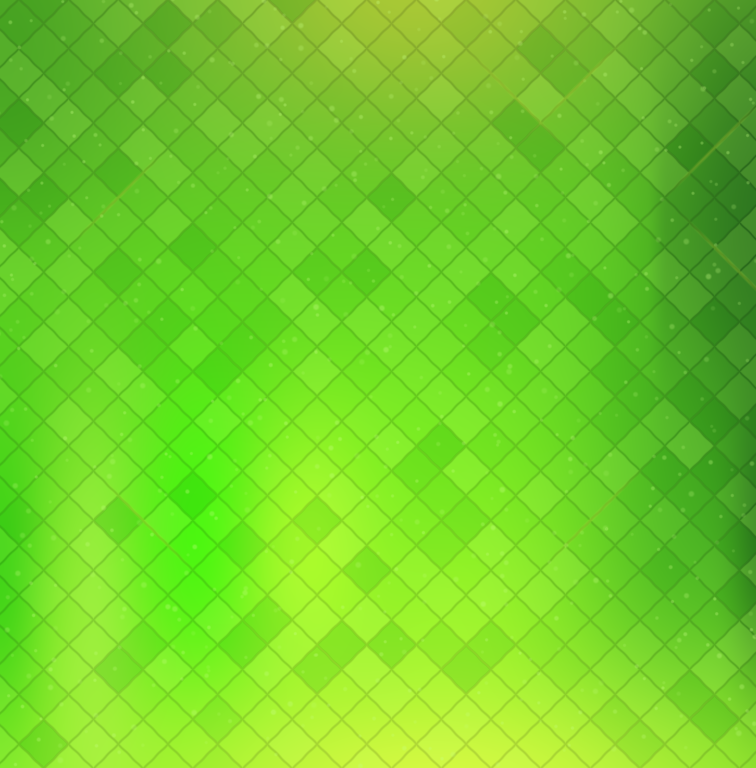
A WebGL 1 fragment shader for this background:

```glsl
precision highp float;
// Green diamond lattice over soft blended glows, with pale specks and golden streaks.
uniform vec2 u_resolution;

// Lengths are fractions of the canvas height
const float DIAMOND = 0.0647;
const vec2 LATTICE_ORIGIN = vec2(0.4775, 0.4193);
const float LINE_WIDTH = 0.0022;
const float LINE_STRENGTH = 0.13;
const float LINE_WOBBLE = 0.007;
const float TILE_LIGHTEN = 0.15;
const float TILE_DARKEN = 0.65;
const float SPECK_CELL = 0.047;
const float SPECK_STRENGTH = 0.34;
const float STREAK_HALF_LENGTH = 2.2;
const float STREAK_STRENGTH = 0.30;

const vec3 TOP_GREEN = vec3(0.41, 0.72, 0.18);
const vec3 MID_GREEN = vec3(0.38, 0.83, 0.13);
const vec3 LOW_LIME = vec3(0.53, 0.93, 0.15);
const vec3 FOREST = vec3(0.15, 0.42, 0.12);
const vec3 LEAF = vec3(0.28, 0.71, 0.14);
const vec3 NEON = vec3(0.26, 0.97, 0.05);
const vec3 LIME = vec3(0.68, 0.99, 0.17);
const vec3 PALE_LIME = vec3(0.62, 0.93, 0.24);
const vec3 OLIVE_GOLD = vec3(0.68, 0.79, 0.21);
const vec3 LEMON = vec3(0.86, 0.98, 0.27);
const vec3 TILE_LIGHT = vec3(0.78, 1.0, 0.42);
const vec3 TILE_SHADE = vec3(0.74, 0.90, 0.72);
const vec3 SPECK = vec3(0.78, 1.0, 0.52);
const vec3 STREAK = vec3(0.78, 0.90, 0.22);

float hash(vec2 p) {
  vec3 q = fract(p.xyx * vec3(0.1031, 0.1030, 0.0973));
  q += dot(q, q.yzx + 33.33);
  return fract((q.x + q.y) * q.z);
}

// Integer values of each component are the lattice lines
vec2 toLattice(vec2 p) {
  p -= LATTICE_ORIGIN;
  return vec2(p.x + p.y, p.x - p.y) / DIAMOND;
}

// Blends in an elliptical soft glow
vec3 glow(vec3 base, vec2 uv, vec2 center, vec2 radius, vec3 tint, float strength) {
  vec2 d = (uv - center) / radius;
  return mix(base, tint, strength * exp(-dot(d, d)));
}

vec3 backdrop(vec2 uv) {
  vec3 c = mix(LOW_LIME, MID_GREEN, smoothstep(0.05, 0.60, uv.y));
  c = mix(c, TOP_GREEN, smoothstep(0.60, 1.0, uv.y));
  c = glow(c, uv, vec2(0.00, 0.93), vec2(0.18, 0.24), LEAF * 0.88, 0.75);
  c = glow(c, uv, vec2(0.55, 1.03), vec2(0.25, 0.18), OLIVE_GOLD, 0.95);
  c = glow(c, uv, vec2(0.92, 0.33), vec2(0.19, 0.30), LEAF, 0.85);
  c = glow(c, uv, vec2(1.03, 0.72), vec2(0.15, 0.34), FOREST, 0.88);
  c = glow(c, uv, vec2(1.01, 0.32), vec2(0.04, 0.22), FOREST, 0.75);
  c = glow(c, uv, vec2(0.60, 0.22), vec2(0.16, 0.20), LIME, 0.60);
  c = glow(c, uv, vec2(0.50, 0.42), vec2(0.24, 0.18), vec3(0.47, 0.95, 0.12), 0.65);
  c = glow(c, uv, vec2(0.00, 0.26), vec2(0.06, 0.24), vec3(0.22, 0.82, 0.08), 0.90);
  c = glow(c, uv, vec2(0.13, 0.16), vec2(0.06, 0.28), PALE_LIME, 0.85);
  c = glow(c, uv, vec2(0.27, 0.31), vec2(0.09, 0.21), NEON, 0.95);
  c = glow(c, uv, vec2(0.41, 0.28), vec2(0.09, 0.17), LIME, 0.92);
  c = glow(c, uv, vec2(0.58, -0.04), vec2(0.38, 0.15), LEMON, 0.95);
  // Vertical shade fold on the right
  float fold = smoothstep(0.855, 0.885, uv.x) * exp(-pow((uv.y - 0.69) / 0.17, 2.0));
  return mix(c, FOREST, 0.28 * fold);
}

// Glint on the lattice line nearest to center; rising runs up to the right
float streak(vec2 g, vec2 center, bool rising, float px) {
  vec2 c = toLattice(center);
  vec2 d = rising ? vec2(g.x - c.x, g.y - floor(c.y + 0.5))
                  : vec2(g.y - c.y, g.x - floor(c.x + 0.5));
  float across = abs(d.y) * DIAMOND * 0.7071;
  float core = 1.0 - smoothstep(0.0, 0.0024 + px, across);
  return core * (1.0 - smoothstep(0.4, STREAK_HALF_LENGTH, abs(d.x)));
}

float specks(vec2 p, float px) {
  float sum = 0.0;
  for (int i = 0; i < 3; i++) {
    float layer = float(i);
    vec2 s = p / SPECK_CELL + layer * vec2(17.37, 9.61);
    vec2 id = floor(s) + layer * 61.0;
    vec2 spot = 0.12 + 0.76 * vec2(hash(id + 3.7), hash(id + 51.3));
    float size = mix(0.0018, 0.0042, pow(hash(id + 23.1), 2.0));
    float d = length(fract(s) - spot) * SPECK_CELL;
    float lit = step(0.5, hash(id + 89.9)) * mix(0.35, 1.0, hash(id + 7.9));
    sum += lit * (1.0 - smoothstep(size * 0.4, size + px, d));
  }
  return min(sum, 1.0);
}

void main() {
  vec2 p = gl_FragCoord.xy / u_resolution.y;
  vec2 uv = gl_FragCoord.xy / u_resolution;
  float px = 1.0 / u_resolution.y;
  vec3 color = backdrop(uv);

  // Tiles, each lightened or darkened at random, with softened borders
  vec2 g = toLattice(p);
  vec2 wavy = g + LINE_WOBBLE * sin(g.yx * 12.5664);
  vec2 toLine = (0.5 - abs(fract(wavy) - 0.5)) * DIAMOND * 0.7071;
  float inside = smoothstep(0.0, 1.5 * px, min(toLine.x, toLine.y));
  float tone = hash(floor(wavy) + 140.0);
  color = mix(color, TILE_LIGHT, inside * TILE_LIGHTEN * smoothstep(0.45, 1.0, tone));
  float shade = inside * TILE_DARKEN * (1.0 - smoothstep(0.0, 0.3, tone));
  color *= mix(vec3(1.0), TILE_SHADE, shade);

  // Lattice lines with a feathered profile
  vec2 line = 1.0 - smoothstep(vec2(0.0), vec2(LINE_WIDTH + 0.5 * px), toLine);
  color *= 1.0 - LINE_STRENGTH * max(line.x, line.y);

  // Golden streaks
  float shine = streak(g, vec2(0.156, 0.742), true, px) + streak(g, vec2(0.664, 0.872), false, px)
    + streak(g, vec2(0.755, 0.883), true, px) + streak(g, vec2(0.924, 0.815), true, px)
    + streak(g, vec2(0.198, 0.323), false, px) + streak(g, vec2(0.775, 0.329), true, px)
    + streak(g, vec2(0.941, 0.646), false, px);
  color = mix(color, STREAK, STREAK_STRENGTH * min(shine, 1.0));

  color = mix(color, SPECK, SPECK_STRENGTH * specks(p, px));
  gl_FragColor = vec4(color, 1.0);
}
```
